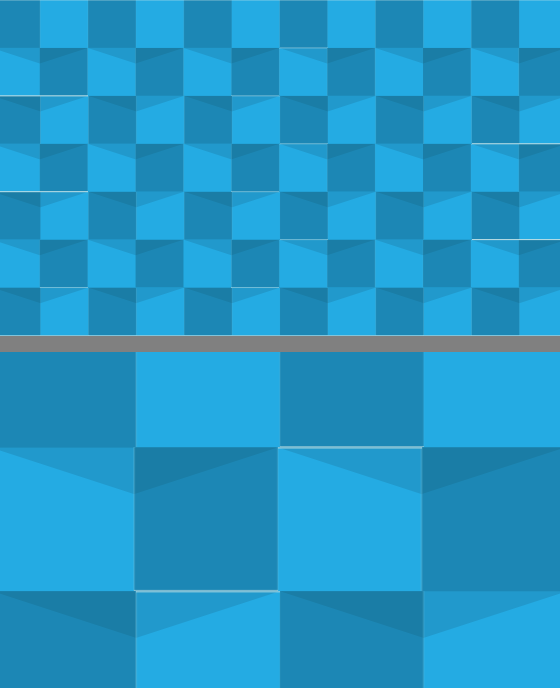
Top, the full canvas; bottom, a detail of the centre.
Give the GLSL for this pattern, as a WebGL 1 fragment shader.

```glsl
precision highp float;

uniform vec2 u_resolution;

const vec2 CELLS = vec2(11.69, 7.01);   // tiles across and down
const float LEFT_CROP = 0.163;          // part of the first column cut off
const float LAST_COLUMN = 11.0;
const float LAST_EDGE = 7.0;
const float FOLD_DEPTH = 0.325;         // lowest point of the shadow fold
const float ROW_SHIFT = 0.014;          // sideways misalignment of rows
const float GAP_HALF = 0.009;           // half width of the pale gaps
const float SEAM_HALF = 0.007;
const float SEAM_STRENGTH = 0.35;
const float RIM_STRENGTH = 0.6;
const float FAINT_GAP = 0.5;
const float STRONG_GAP = 1.0;

const vec3 LIGHT = vec3(0.14, 0.67, 0.89);
const vec3 DARK = vec3(0.11, 0.53, 0.71);
const vec3 LIGHT_SHADE = vec3(0.13, 0.60, 0.80);
const vec3 DARK_SHADE = vec3(0.10, 0.49, 0.65);
const vec3 GAP_COLOUR = vec3(0.86, 0.93, 0.92);
const vec3 SEAM_COLOUR = vec3(0.45, 0.76, 0.86);

float hash(vec2 p) {
  vec3 q = fract(vec3(p.xyx) * 0.1031);
  q += dot(q, q.yzx + 33.33);
  return fract((q.x + q.y) * q.z);
}

// Smoothed square wave: -1 in even cells, +1 in odd cells.
float alternate(float x, float pixel) {
  float wave = abs(mod(x + 0.5, 2.0) - 1.0) - 0.5;
  return clamp(2.0 * wave / pixel, -1.0, 1.0);
}

// Share of a pixel covered by a thin line at distance d.
float lineCover(float d, float halfWidth, float pixel) {
  float top = min(halfWidth, d + 0.5 * pixel);
  float bottom = max(-halfWidth, d - 0.5 * pixel);
  return clamp((top - bottom) / pixel, 0.0, 1.0);
}

// Gaps open in a few columns, mirrored on every other edge.
float gapStrength(float column, float edge) {
  if (edge < 0.5 || edge > LAST_EDGE - 0.5) return RIM_STRENGTH;
  float mirrored = mod(edge, 2.0) > 0.5 ? LAST_COLUMN - column : column;
  if (mirrored == 5.0) return FAINT_GAP;
  if (mirrored > 1.5 || edge < 1.5) return 0.0;
  if (edge > 5.5) return mirrored == 1.0 ? FAINT_GAP : 0.0;
  return STRONG_GAP;
}

void main() {
  vec2 uv = gl_FragCoord.xy / u_resolution;
  vec2 pixel = CELLS / u_resolution;
  vec2 p = vec2(uv.x, 1.0 - uv.y) * CELLS;
  float row = floor(p.y);
  p.x += LEFT_CROP;
  p.x -= ROW_SHIFT * (0.5 - mod(row, 2.0)) * step(0.5, row);

  // Checkerboard
  float parity = alternate(p.x, pixel.x) * alternate(p.y, pixel.y);
  float darkness = 0.5 + 0.5 * parity;

  // Folded shadow under every row except the first
  float depth = FOLD_DEPTH * (1.0 - abs(mod(p.x, 2.0) - 1.0));
  float shadow = clamp((depth - fract(p.y)) / pixel.y + 0.5, 0.0, 1.0);
  shadow *= step(0.5, row);
  vec3 colour = mix(mix(LIGHT, DARK, darkness),
                    mix(LIGHT_SHADE, DARK_SHADE, darkness), shadow);

  // Faint upright seams of varying strength
  float upright = floor(p.x + 0.5);
  float seam = lineCover(p.x - upright, SEAM_HALF, pixel.x);
  colour = mix(colour, SEAM_COLOUR,
               seam * SEAM_STRENGTH * hash(vec2(upright, row)));

  // Pale gaps between rows
  float edge = floor(p.y + 0.5);
  float gap = lineCover(p.y - edge, GAP_HALF, pixel.y);
  colour = mix(colour, GAP_COLOUR, gap * gapStrength(floor(p.x), edge));

  gl_FragColor = vec4(colour, 1.0);
}
```
